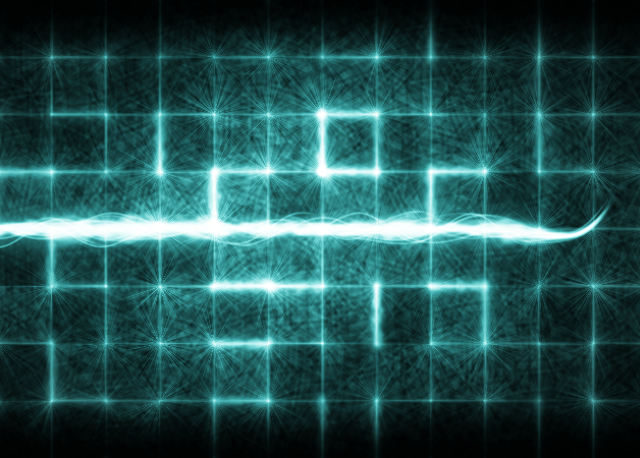
Write a Shadertoy shader that draws this background.

```glsl
const vec2 GRID = vec2(11.815, 8.0);      // cells across and down
const vec2 GRID_SHIFT = vec2(0.046, 0.0);
const vec2 HEAT_CENTER = vec2(5.3, 4.1);
const vec2 HEAT_RADIUS = vec2(4.4, 2.7);
const float LINE_WIDTH = 0.024;
const float HOT_WIDTH = 0.075;
const float HOT_SHARE = 0.3;
const float BEAM_Y = 4.0;
const float BEAM_WIDTH = 0.11;
const float BEAM_END = 11.35;
const int STRANDS = 16;
const float TEAL_RED = 0.32;              // red relative to green in the teal
const float WHITENING = 5.7;

float hash(vec2 p) {
    return fract(sin(dot(p, vec2(127.1, 311.7))) * 43758.5453);
}

float noise(vec2 p) {
    vec2 i = floor(p), f = fract(p);
    f = f * f * (3.0 - 2.0 * f);
    return mix(mix(hash(i), hash(i + vec2(1, 0)), f.x),
               mix(hash(i + vec2(0, 1)), hash(i + vec2(1, 1)), f.x), f.y);
}

float heat(vec2 p) {
    vec2 d = (p - HEAT_CENTER) / HEAT_RADIUS;
    return exp(-dot(d, d));
}

// Fine crossing fibres inside the cells
float hatch(vec2 p) {
    float sum = 0.0;
    for (int i = 0; i < 5; i++) {
        float a = 0.4 + float(i) * 0.63;
        vec2 q = mat2(cos(a), sin(a), -sin(a), cos(a)) * p;
        q.y += 0.08 * sin(q.x * 1.7 + float(i));
        sum += noise(q * vec2(1.3, 19.0) + float(i) * 17.0);
    }
    return sum / 5.0;
}

// Thin rays that leave a grid node
float flare(vec2 q, vec2 node) {
    float r = length(q);
    float a = atan(q.y, q.x + 1e-5);
    float seed = hash(node + 3.7) * 90.0;
    float rays = pow(noise(vec2(a * 9.0, seed)), 2.0)
               + 1.3 * pow(noise(vec2(a * 24.0, seed + 5.0)), 3.0);
    float reach = 1.0 - smoothstep(0.55, 1.0, r);
    return reach * (rays * exp(-r * 2.8) + 1.4 * exp(-r * 13.0));
}

// One grid edge, starting at node along the axis
float edgeGlow(vec2 p, vec2 node, vec2 axis, float shade) {
    vec2 q = p - node;
    float t = clamp(dot(q, axis), 0.0, 1.0);
    float d = length(q - axis * t);
    float h = hash(node * 1.7 + axis * 31.0);
    float taper = mix(1.0, 0.35, hash(node + axis * 9.0) > 0.5 ? t : 1.0 - t);
    float strength = (0.22 + heat(p)) * mix(0.12, 1.0, h) * taper;
    float hot = smoothstep(1.0 - HOT_SHARE, 1.0, h) * heat(p);
    float rough = d + 0.07 * (noise(p * vec2(9.0, 7.0)) - 0.5);
    return strength * (1.5 * exp(-pow(d / LINE_WIDTH, 2.0)) + 0.45 * shade * exp(-d * 9.0))
         + hot * (2.6 * exp(-pow(rough / HOT_WIDTH, 2.0)) + 0.7 * exp(-d * 6.0));
}

// Height of the beam, with its tail curling up at the right
float beamCurve(float x) {
    return BEAM_Y - 0.12 * smoothstep(9.0, 10.4, x)
         + 0.6 * pow(max(x - 10.5, 0.0) / 0.85, 2.0);
}

float beam(vec2 p) {
    float slope = 1.4 * max(p.x - 10.5, 0.0) / 0.85;
    float d = (p.y - beamCurve(p.x)) / sqrt(1.0 + slope * slope);
    float fade = 1.0 - smoothstep(9.2, 10.8, p.x);
    float width = BEAM_WIDTH * (0.6 + 0.9 * noise(vec2(p.x * 1.6, 2.0))) * mix(0.25, 1.0, fade);
    float rough = d + 0.1 * fade * (noise(p * vec2(5.0, 13.0)) - 0.5);
    float v = 3.6 * exp(-pow(rough / width, 2.0)) + fade * 0.9 * exp(-abs(d) * 5.0);

    // Loose strands weaving around the core
    for (int i = 0; i < STRANDS; i++) {
        float k = float(i);
        float swing = 0.42 * (noise(vec2(p.x * 0.9, k * 7.3)) - 0.5)
                    + 0.13 * sin(p.x * (1.5 + 2.0 * hash(vec2(k, 1.0))) + k * 2.4);
        float alpha = smoothstep(0.35, 0.8, noise(vec2(p.x * 0.8, k * 3.1 + 40.0)));
        float sd = d - swing * (0.3 + 0.7 * fade);
        v += 0.75 * alpha * exp(-pow(sd / 0.02, 2.0));
    }
    return v * (1.0 - smoothstep(BEAM_END - 0.5, BEAM_END, p.x));
}

void mainImage(out vec4 fragColor, in vec2 fragCoord) {
    vec2 p = fragCoord / iResolution.xy * GRID + GRID_SHIFT;
    vec2 cell = floor(p);
    float shade = mix(0.3, 1.0, hash(cell + 11.0));
    float fibres = hatch(p);
    float warm = heat(p);

    // Cell fill
    float light = (0.04 + 0.62 * warm * shade) * (0.1 + 1.8 * fibres * fibres * 1.8);

    // Edges and node flares of the neighbouring cells
    for (int j = -1; j <= 1; j++)
    for (int i = -1; i <= 1; i++) {
        vec2 node = cell + vec2(i, j);
        float inside = step(0.5, node.y) * step(node.y, GRID.y - 0.5);
        float power = (0.2 + heat(node)) * mix(0.15, 1.0, hash(node + 0.5));
        light += inside * edgeGlow(p, node, vec2(1, 0), shade);
        light += edgeGlow(p, node, vec2(0, 1), shade);
        light += inside * power * flare(p - node, node) * mix(0.6, 1.3, shade);
    }

    // Dim the top and bottom rows, then lay the beam over the grid
    light *= mix(0.12, 1.0, smoothstep(0.0, 1.3, min(p.y, GRID.y - p.y)));
    light += beam(p);

    // Teal that burns out to white, paler away from the heat
    float g = 1.0 - exp(-light);
    float white = max(pow(g, WHITENING), 0.35 * g * (1.0 - smoothstep(0.0, 0.35, warm)));
    fragColor = vec4(mix(TEAL_RED * g, g, white), g, g, 1.0);
}
```
